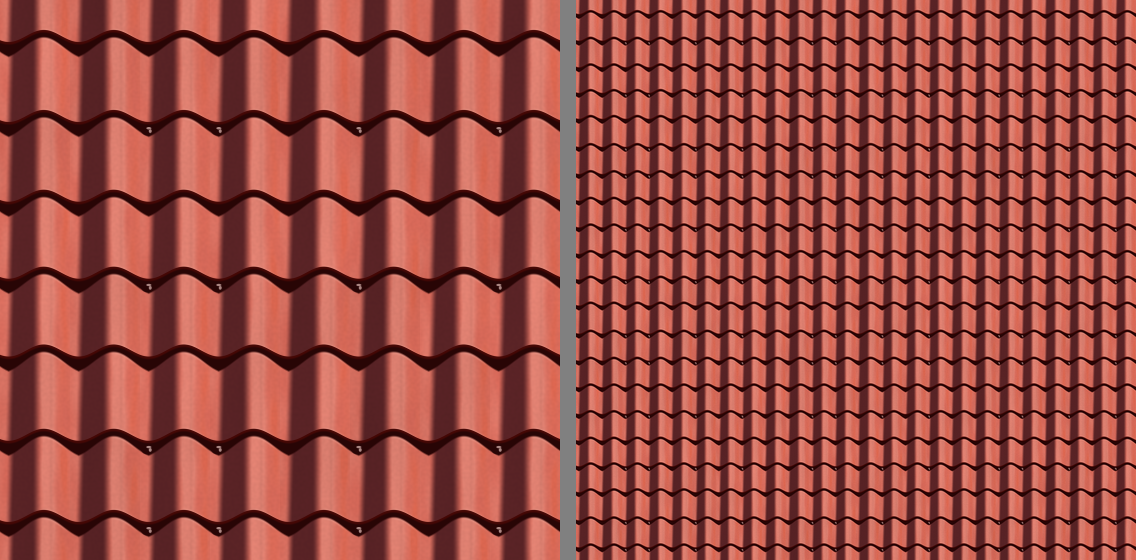
Left: one tile. Right: repeated 3 by 3.
Reproduce this texture procedurally as a WebGL 1 fragment shader.

```glsl
precision highp float;

// Glazed pan-tile roof: eight columns of rolls by seven overlapping courses.
// Each course ends in a wavy lip that casts a dark shadow; a banded profile
// shades the rolls, and wrapped gradient noise adds streaks and grain.

uniform vec2 u_resolution;

const float TAU = 6.2831853;
const float COLS = 8.0;
const float ROWS = 7.0;
const float FIRST_CREST = 0.0547;   // top lip crest, measured downwards
const float WAVE_DROP = 0.0215;     // crest to trough
const float TROUGH = 0.125;         // trough position within a column
const float LIP_THIN = 0.0122;      // shadow thickness at the crest
const float LIP_EXTRA = 0.0130;     // added thickness at the trough
const float SAG = 0.0104;           // uneven spacing of the courses
const float SAG_ROW = 3.75;
const float SOFTNESS = 0.0011;

const vec3 SHADE = vec3(0.345, 0.135, 0.145);
const vec3 LIT = vec3(0.83, 0.405, 0.345);
const vec3 PALE = vec3(0.87, 0.50, 0.44);
const vec3 ORANGE = vec3(0.85, 0.39, 0.30);
const vec3 LIP_SHADOW = vec3(0.155, 0.018, 0.02);
const vec3 LIP_EDGE = vec3(0.27, 0.03, 0.02);
const vec3 GLINT = vec3(0.95, 0.68, 0.62);
const vec3 METAL = vec3(0.76, 0.62, 0.60);

float hash(vec2 p) {
  return fract(sin(dot(p, vec2(127.1, 311.7))) * 4375.85);
}

// Gradient noise that repeats after "period" cells.
float corner(vec2 cell, vec2 offset, vec2 period) {
  float a = TAU * hash(mod(cell, period));
  return dot(vec2(cos(a), sin(a)), offset);
}

float noise(vec2 uv, vec2 period) {
  vec2 p = uv * period;
  vec2 i = floor(p), f = fract(p);
  vec2 w = f * f * f * (f * (f * 6.0 - 15.0) + 10.0);
  vec2 e = vec2(1.0, 0.0);
  float low = mix(corner(i, f, period), corner(i + e.xy, f - e.xy, period), w.x);
  float high = mix(corner(i + e.yx, f - e.yx, period), corner(i + 1.0, f - 1.0, period), w.x);
  return mix(low, high, w.y);
}

float crestHeight(float row) {
  float d = (mod(row, ROWS) - SAG_ROW) / 0.7;
  return FIRST_CREST + row / ROWS - SAG * exp(-0.5 * d * d);
}

float spot(vec2 p, vec2 radius, float soft) {
  return 1.0 - smoothstep(1.0 - soft, 1.0 + soft, length(p / radius));
}

// Lit and shaded bands across one roll, with streaks along it.
vec3 rollColour(vec2 uv, float x, float down, vec2 tile) {
  float left = 0.17 + 0.05 * (hash(vec2(tile.x, 3.0)) - 0.5) + 0.25 * (0.06 - down);
  float dark = smoothstep(left - 0.065, left + 0.055, x) * (1.0 - smoothstep(0.46, 0.61, x));
  float streak = noise(uv, vec2(48.0, 14.0));
  float ridge = smoothstep(0.54, 0.64, x) * (1.0 - smoothstep(0.72, 0.84, x));
  float seam = exp(-pow((x - 0.73) / 0.025, 2.0));
  float hollow = exp(-pow((x - 0.92) / 0.07, 2.0));
  vec3 lit = mix(LIT, PALE, clamp(ridge + 0.25 + 0.6 * streak, 0.0, 1.0));
  lit = mix(lit, ORANGE, clamp(hollow * (0.6 + 1.2 * streak), 0.0, 0.9));
  lit *= 1.0 - 0.04 * seam;
  vec3 colour = mix(lit, SHADE, dark);
  float tint = 0.04 * (hash(tile + 5.0) - 0.5);
  float grain = 0.035 * noise(uv, vec2(160.0)) + 0.03 * noise(uv, vec2(24.0, 7.0));
  return colour * (1.0 + tint + grain);
}

void main() {
  vec2 uv = gl_FragCoord.xy / u_resolution;
  float soft = max(SOFTNESS, 0.7 / u_resolution.y);
  float x = fract(uv.x * COLS);
  float fromTop = 1.0 - uv.y;
  float wave = WAVE_DROP * (0.5 + 0.5 * cos(TAU * (x - TROUGH)));

  // Find the lip above this point and the gap to the one below.
  float down = 1.0, ahead = 1.0, row = 0.0;
  for (int i = -1; i <= 7; i++) {
    float d = fromTop - crestHeight(float(i)) - wave;
    if (d >= 0.0) {
      down = d;
      row = float(i);
    } else {
      ahead = min(ahead, -d);
    }
  }
  vec2 tile = vec2(floor(uv.x * COLS), mod(row, ROWS));
  vec3 colour = rollColour(uv, x, down, tile);

  // Glossy rim above the lip and glint just under its shadow.
  float nearTrough = 1.0 - 2.0 * abs(fract(x - TROUGH + 0.5) - 0.5);
  float thick = LIP_THIN + LIP_EXTRA * nearTrough * nearTrough;
  float sunny = smoothstep(0.55, 0.68, x) * (1.0 - smoothstep(0.85, 1.0, x));
  float rim = 1.0 - smoothstep(0.001, 0.0055, ahead);
  float under = 1.0 - smoothstep(0.0, 0.005, abs(down - thick - 0.001));
  colour = mix(colour, GLINT, sunny * (0.3 * rim + 0.35 * under));

  // Lip: reddish upper edge falling into deep shadow.
  float lip = max(1.0 - smoothstep(thick - 2.0 * soft, thick + 2.0 * soft, down),
                  1.0 - smoothstep(0.0, 2.0 * soft, ahead));
  float edge = 1.0 - smoothstep(0.001, 0.0055, min(down, ahead));
  colour = mix(colour, mix(LIP_SHADOW, LIP_EDGE, edge), lip);

  // Fixing screws in some troughs of some courses.
  float oddCol = mod(tile.x, 2.0) * step(2.5, tile.x);
  float fixedCol = max(oddCol, 1.0 - step(0.5, abs(tile.x - 2.0)));
  float fixedRow = max(mod(tile.y, 2.0), step(5.5, tile.y));
  vec2 p = vec2((x - 0.11) / COLS, down + wave - 0.035);
  float screw = fixedCol * fixedRow;
  colour = mix(colour, LIP_SHADOW, screw * spot(p, vec2(0.0115, 0.0095), 0.15));
  float shine = max(spot(p - vec2(0.002, -0.0035), vec2(0.0042, 0.0022), 0.45),
                    spot(p - vec2(0.0045, 0.0015), vec2(0.0026, 0.0034), 0.45));
  colour = mix(colour, METAL, 0.85 * screw * shine);

  gl_FragColor = vec4(colour, 1.0);
}
```
